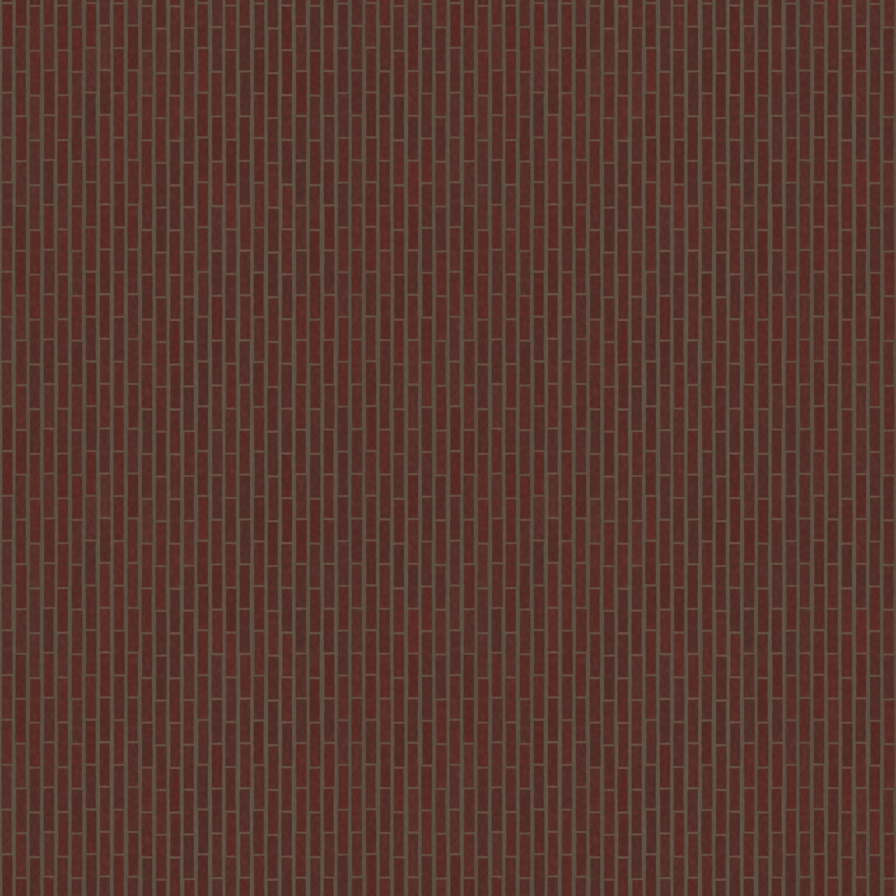
This texture is drawn by a WebGL 2 fragment shader. Its source:

```glsl
#version 300 es
precision highp float;
// Weathered red bricks standing on end in 64 columns of 20, with wide mortar
// between columns and thin joints between ends. A block of 32 x 10 bricks is
// laid 2 x 2; hashes and whole-cycle sines wrap with it, so it tiles.

#define BLOCKS 2.0            // block repeats across and down
#define GRID vec2(32.0, 10.0) // bricks in one block
#define SIDE_MORTAR 0.27      // share of a column's width
#define END_JOINT 0.048       // share of a brick's length
#define STAGGER_JITTER 0.08   // irregularity of the half-brick offset
#define EDGE_WOBBLE 0.00010   // unevenness of brick edges, canvas units
#define EDGE_SOFTNESS 0.0010  // worn transition from clay to mortar
#define TINT_SPREAD 0.75      // difference in colour between bricks
#define WEAR 0.14             // strength of stains and grain

uniform vec2 u_resolution;
out vec4 outColor;

const float TAU = 6.2831853;
const vec3 RED_BRICK = vec3(0.348, 0.170, 0.143);
const vec3 DULL_BRICK = vec3(0.322, 0.194, 0.172);
const vec3 SIDE_COLOR = vec3(0.368, 0.322, 0.276);
const vec3 JOINT_COLOR = vec3(0.400, 0.315, 0.260);

float hash(vec2 cell) {
    vec3 q = fract(cell.xyx * vec3(0.1031, 0.1030, 0.0973));
    q += dot(q, q.yzx + 33.33);
    return fract((q.x + q.y) * q.z);
}

// Distance to the nearest scattered point, wrapping after "period" cells.
float cellular(vec2 p, vec2 period) {
    vec2 base = floor(p);
    float nearest = 2.0;
    for (int j = -1; j <= 1; j++) {
        for (int i = -1; i <= 1; i++) {
            vec2 cell = base + vec2(i, j);
            vec2 id = mod(cell, period);
            vec2 point = vec2(hash(id + 17.0), hash(id + 71.0));
            nearest = min(nearest, length(cell + point - p));
        }
    }
    return nearest;
}

// Broad stains from layered sines with whole cycles per block.
float stains(vec2 p) {
    vec2 a = TAU * p;
    return (sin(a.x + 1.2 * sin(a.y) + 4.2)
          + sin(3.0 * a.x - 2.0 * a.y + 1.0)
          + sin(5.0 * a.y + 2.0 * a.x + sin(4.0 * a.x))) / 3.0;
}

void main() {
    vec2 uv = gl_FragCoord.xy / u_resolution;
    vec2 p = fract(uv * BLOCKS);
    float pixel = 1.0 / min(u_resolution.x, u_resolution.y);

    // Column and brick, with alternate columns shifted by half a brick.
    float column = floor(p.x * GRID.x);
    float jitter = STAGGER_JITTER * (hash(vec2(column, 5.0)) - 0.5);
    float stagger = 0.1 + 0.5 * mod(column, 2.0) + jitter;
    float y = p.y * GRID.y + stagger;
    vec2 brick = vec2(column, mod(floor(y), GRID.y));
    vec2 local = vec2(fract(p.x * GRID.x), fract(y)) - 0.5;
    local.x += 0.06 * (hash(brick + 57.0) - 0.5);

    // Distances to the sides and ends, in canvas units.
    vec2 size = 1.0 / (GRID * BLOCKS);
    vec2 wobble = EDGE_WOBBLE * vec2(sin(TAU * 13.0 * p.y + column * 2.4),
                                     sin(TAU * 37.0 * p.x + brick.y * 1.7));
    vec2 sizeJitter = vec2(0.06, 0.016)
                    * (vec2(hash(brick + 43.0), hash(brick + 97.0)) - 0.5);
    vec2 halfSize = 0.5 * (1.0 - vec2(SIDE_MORTAR, END_JOINT) - sizeJitter);
    vec2 edge = (abs(local) - halfSize) * size + wobble;
    float corner = 0.0008;
    vec2 outside = edge + corner;
    float dist = length(max(outside, 0.0))
               + min(max(outside.x, outside.y), 0.0) - corner;
    float soft = max(0.6 * pixel, EDGE_SOFTNESS);
    float brickMask = 1.0 - smoothstep(-soft, soft, dist);
    float sideMask = smoothstep(-soft, soft, edge.x);

    // Fired clay: a tint per brick, stains and two sizes of mottling.
    float stain = stains(p);
    float grain = cellular(p * vec2(128.0, 80.0), vec2(128.0, 80.0)) - 0.45;
    float mottle = cellular(p * vec2(64.0, 40.0), vec2(64.0, 40.0)) - 0.45;
    float tint = TINT_SPREAD * (hash(brick + 11.0) - 0.5);
    float dullness = clamp(0.45 + tint + 0.15 * stain + 0.4 * mottle, 0.0, 1.0);
    vec3 clay = mix(RED_BRICK, DULL_BRICK, dullness);
    clay *= 1.0 + 0.07 * (hash(brick + 29.0) - 0.5);
    clay *= 1.0 + WEAR * (grain + 0.5 * mottle - 0.15 * stain);

    // Mortar: grey-brown along the sides, warmer at the ends.
    vec3 mortar = mix(JOINT_COLOR, SIDE_COLOR, sideMask);
    mortar *= 1.0 + WEAR * (0.6 * grain + 0.15 * stain);
    mortar *= 1.0 + 0.06 * (hash(vec2(column, 83.0)) - 0.5);

    outColor = vec4(mix(mortar, clay, brickMask), 1.0);
}
```
